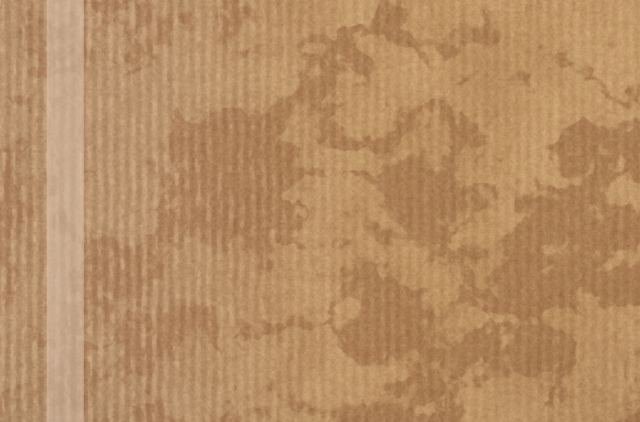
This texture is drawn by a Shadertoy shader. Its source:

```glsl
// Corrugated brown cardboard with a strip of translucent tape on the left.
// Vertical flutes are a sine wave; ragged stains come from thresholded
// layered noise, joined by broken creases along warped cell borders.

const float TAU = 6.28318;
const float FLUTES = 59.0;
const vec2 TAPE = vec2(0.073, 0.131);

const vec3 LIGHT_PAPER = vec3(0.765, 0.605, 0.420);
const vec3 MID_PAPER = vec3(0.720, 0.550, 0.370);
const vec3 STAIN = vec3(0.655, 0.475, 0.315);
const vec3 GREY_PAPER = vec3(0.705, 0.560, 0.415);
const vec3 PALE_FIBRE = vec3(0.800, 0.670, 0.520);
const vec3 TAPE_FILM = vec3(0.840, 0.745, 0.665);

vec2 hash2(vec2 p) {
    vec3 q = fract(p.xyx * vec3(0.1031, 0.1030, 0.0973));
    q += dot(q, q.yzx + 33.33);
    return fract((q.xx + q.yz) * q.zy);
}

float valueNoise(vec2 p) {
    vec2 cell = floor(p);
    vec2 f = fract(p);
    f = f * f * (3.0 - 2.0 * f);
    float low = mix(hash2(cell).x, hash2(cell + vec2(1, 0)).x, f.x);
    float high = mix(hash2(cell + vec2(0, 1)).x, hash2(cell + vec2(1, 1)).x, f.x);
    return mix(low, high, f.y);
}

float layeredNoise(vec2 p) {
    float sum = 0.0;
    float weight = 0.5;
    for (int i = 0; i < 5; i++) {
        sum += weight * valueNoise(p);
        p = mat2(1.6, 1.2, -1.2, 1.6) * p + 7.3;
        weight *= 0.55;
    }
    return sum / 1.055;
}

// Gap between the two nearest cell points: zero on cell borders.
float cellBorder(vec2 p) {
    vec2 cell = floor(p);
    float nearest = 8.0;
    float second = 8.0;
    for (int y = -1; y <= 1; y++) {
        for (int x = -1; x <= 1; x++) {
            vec2 id = cell + vec2(x, y);
            float d = length(id + hash2(id) - p);
            second = min(second, max(nearest, d));
            nearest = min(nearest, d);
        }
    }
    return second - nearest;
}

// Small blotches clustered by a broad field, plus broken creases.
float stainMask(vec2 p) {
    vec2 warp = vec2(layeredNoise(p * 6.0 + 3.1), layeredNoise(p * 6.0 + 19.7)) - 0.5;
    float cluster = valueNoise(p * 2.3 + 41.0) - 0.5;
    float blotch = layeredNoise(p * vec2(7.0, 8.5) + 1.2 * warp + 13.0);
    float crease = 1.0 - smoothstep(0.0, 0.22, cellBorder(p * vec2(2.8, 3.8) + 1.4 * warp + 5.0));
    float ragged = valueNoise(p * vec2(85.0, 60.0)) + valueNoise(p * vec2(45.0, 38.0) + 9.0) - 1.0;
    float field = blotch + 0.22 * cluster + 0.17 * crease + 0.09 * ragged;
    return smoothstep(0.54, 0.66, field);
}

// Soft-edged band between two positions.
float band(float x, vec2 limits, float blur) {
    return smoothstep(limits.x - blur, limits.x + blur, x)
         - smoothstep(limits.y - blur, limits.y + blur, x);
}

vec3 cardboard(vec2 uv, vec2 p) {
    float leftSide = 1.0 - smoothstep(0.10, 0.65, uv.x);

    // Flutes wander slightly and fade in and out along their length.
    float wobble = 1.4 * (valueNoise(p * vec2(20.0, 16.0)) - 0.5);
    float flute = sin(TAU * FLUTES * uv.x + wobble);
    float strength = 0.5 + valueNoise(p * vec2(38.0, 14.0) + 11.0);

    float tone = layeredNoise(p * vec2(7.0, 6.0) + 27.0);
    float warmth = smoothstep(0.22, 0.78, tone + 0.14 * uv.x - 0.06);
    vec3 color = mix(MID_PAPER, LIGHT_PAPER, warmth);
    color = mix(color, GREY_PAPER, 0.6 * leftSide);
    float stain = stainMask(p) * mix(0.9, 0.65, leftSide);
    color = mix(color, STAIN, stain);
    color += vec3(-0.004, 0.002, 0.018) * leftSide;
    color += flute * strength * mix(0.016, 0.030, leftSide) * vec3(1.0, 1.0, 0.85);

    // Pale fibres rubbed onto the ridges, mostly on the left.
    float fibre = smoothstep(0.42, 0.85, valueNoise(p * vec2(110.0, 60.0) + 8.0));
    color = mix(color, PALE_FIBRE, fibre * smoothstep(-0.4, 0.8, flute) * mix(0.12, 0.55, leftSide));

    // Paper grain in two sizes.
    float grain = valueNoise(p * 170.0) + valueNoise(p * 330.0 + 5.0) - 1.0;
    float mottle = valueNoise(p * vec2(85.0, 100.0) + 31.0) - 0.5;
    return color + 0.044 * grain + 0.030 * mottle;
}

vec3 addTape(vec3 color, vec2 uv, vec2 p) {
    float film = band(uv.x, TAPE, 0.0012);
    float rim = band(uv.x, vec2(TAPE.x, TAPE.x + 0.010), 0.002)
              + band(uv.x, vec2(TAPE.y - 0.006, TAPE.y), 0.002);
    float haze = 0.55 + 0.20 * (layeredNoise(p * vec2(22.0, 5.0)) - 0.5);
    color = mix(color, TAPE_FILM, film * haze);
    return color + 0.022 * rim * film;
}

void mainImage(out vec4 fragColor, in vec2 fragCoord) {
    vec2 uv = fragCoord / iResolution.xy;
    vec2 p = fragCoord / iResolution.y;
    vec3 color = addTape(cardboard(uv, p), uv, p);

    // Gentle fall-off toward the lower right corner.
    color *= 1.0 - 0.06 * smoothstep(0.75, 1.35, length(uv - vec2(0.35, 1.0)));
    fragColor = vec4(clamp(color, 0.0, 1.0), 1.0);
}
```
